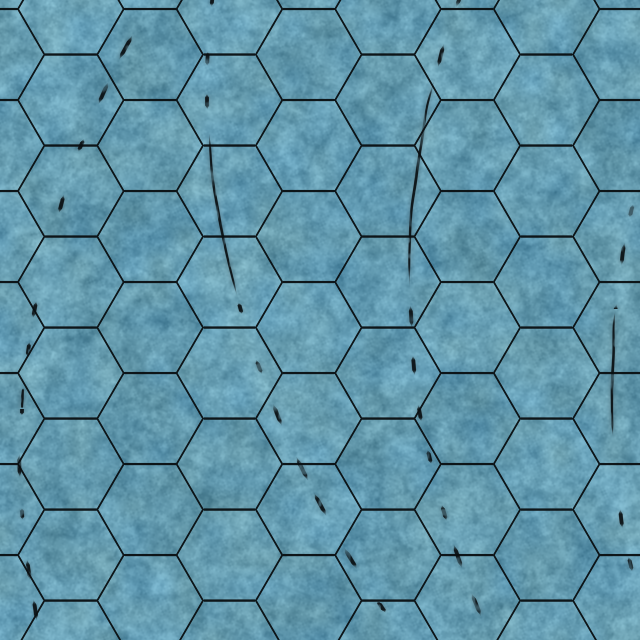
A WebGL 2 fragment shader for this pattern:

```glsl
#version 300 es
precision highp float;

uniform vec2 u_resolution;
out vec4 fragColor;

const float ROOT3 = 1.7320508;
const vec2 REPEAT = vec2(0.2478, 0.1422);     // lattice period on the canvas
const vec2 FIRST_CENTRE = vec2(0.1107, 0.8437);
const vec3 DEEP_BLUE = vec3(0.33, 0.545, 0.63);
const vec3 PALE_BLUE = vec3(0.45, 0.67, 0.75);
const vec3 GREY_STAIN = vec3(0.26, 0.36, 0.40);
const vec3 INK = vec3(0.035, 0.055, 0.065);

float hash(vec2 p) {
    vec3 q = fract(vec3(p.xyx) * 0.1031);
    q += dot(q, q.yzx + 33.33);
    return fract((q.x + q.y) * q.z);
}

float valueNoise(vec2 p) {
    vec2 cell = floor(p);
    vec2 f = fract(p);
    f = f * f * (3.0 - 2.0 * f);
    float low = mix(hash(cell), hash(cell + vec2(1.0, 0.0)), f.x);
    float high = mix(hash(cell + vec2(0.0, 1.0)), hash(cell + 1.0), f.x);
    return mix(low, high, f.y);
}

float fbm(vec2 p) {
    float sum = 0.0;
    float weight = 0.3;
    for (int i = 0; i < 4; i++) {
        sum += weight * valueNoise(p);
        p = mat2(1.6, 1.2, -1.2, 1.6) * p + 17.3;
        weight *= 0.85;
    }
    return sum / 0.956;
}

// Offset from the nearest hexagon centre, with a unit distance between flats
vec2 hexOffset(vec2 p) {
    vec2 period = vec2(ROOT3, 1.0);
    vec2 a = mod(p + 0.5 * period, period) - 0.5 * period;
    vec2 b = mod(p, period) - 0.5 * period;
    return dot(a, a) < dot(b, b) ? a : b;
}

// Ink coverage of the cell borders; slanted sides are slightly finer
float hexLine(vec2 offset, float pixel) {
    vec2 q = abs(offset);
    float slanted = dot(q, vec2(0.5 * ROOT3, 0.5));
    float halfWidth = q.y > slanted ? 0.0018 : 0.0014;
    float dist = (0.5 - max(q.y, slanted)) * REPEAT.y;
    return 1.0 - smoothstep(halfWidth - 0.6 * pixel, halfWidth + 0.6 * pixel, dist);
}

// Scratch number i: x = ink, y = grey stain, z = rubbed pale band
vec3 scratch(vec2 uv, float i, float pixel) {
    vec2 middle = vec2(0.035 + 0.307 * i, 0.56 + 0.2 * sin(1.7 * i - 1.15));
    float halfLength = 0.17 * sin(0.8 * i + 0.1);
    float lean = 0.17 * sin(2.2 * i - 3.6);
    float t = uv.y - middle.y;
    float wobble = 0.004 * (valueNoise(vec2(uv.y * 18.0, i * 7.0)) - 0.5);
    float slope = lean + 0.8 * t;
    float dist = abs(uv.x - middle.x - lean * t - 0.4 * t * t - wobble);
    dist /= sqrt(1.0 + slope * slope);

    // One long tapered stroke
    float along = clamp(1.0 - abs(t) / halfLength, 0.0, 1.0);
    float stroke = smoothstep(0.0, 0.25, along);

    // Short flecks carry on along the same path
    float slot = floor(uv.y / 0.08);
    float centre = (slot + 0.3 + 0.4 * hash(vec2(slot, i + 31.0))) * 0.08;
    float fleckLength = mix(0.009, 0.021, hash(vec2(slot + 9.0, i)));
    float present = step(0.35, hash(vec2(slot, i * 5.0 + 2.0)));
    float fleck = present * (1.0 - smoothstep(0.4, 1.0, abs(uv.y - centre) / fleckLength));
    fleck *= step(halfLength, abs(t));

    float strength = max(stroke, fleck);
    float grain = smoothstep(0.15, 0.5, valueNoise(vec2(uv.x * 130.0, uv.y * 80.0)));
    float halfWidth = mix(0.0014, 0.0030, max(fleck, 0.5 * along)) * strength;
    float ink = 1.0 - smoothstep(halfWidth - 0.7 * pixel, halfWidth + 0.7 * pixel, dist);
    float stain = strength * exp(-dist * dist / 0.00003);
    float rubbed = exp(-dist * dist / 0.0007) * smoothstep(0.5, 0.1, abs(t));
    return vec3(ink * strength * mix(0.45, 1.0, grain), stain, rubbed);
}

void main() {
    vec2 uv = gl_FragCoord.xy / u_resolution.y;
    float pixel = 1.0 / u_resolution.y;

    // Hexagon lattice
    vec2 p = (uv - FIRST_CENTRE) / REPEAT * vec2(ROOT3, 1.0);
    vec2 offset = hexOffset(p);
    vec2 cellId = round((p - offset) * 2.0 / vec2(ROOT3, 1.0));

    // Mottled blue ground with a slight tone for each cell
    float tone = 0.5 + 2.7 * (fbm(uv * 36.0 + 5.0) - 0.5);
    tone += 0.3 * (hash(cellId + 40.0) - 0.5);
    vec3 color = mix(DEEP_BLUE, PALE_BLUE, tone);
    color += vec3(-0.04, -0.015, 0.025) * (valueNoise(uv * 24.0 + 70.0) - 0.5);

    // Scratches and their wear
    vec3 wear = vec3(0.0);
    for (int i = 0; i < 4; i++) {
        wear = max(wear, scratch(uv, float(i), pixel));
    }
    color += 0.03 * wear.z;
    color = mix(color, GREY_STAIN, 0.3 * wear.y);
    color = mix(color, INK, 0.92 * wear.x);

    color = mix(color, INK, 0.95 * hexLine(offset, pixel));
    fragColor = vec4(color, 1.0);
}
```
